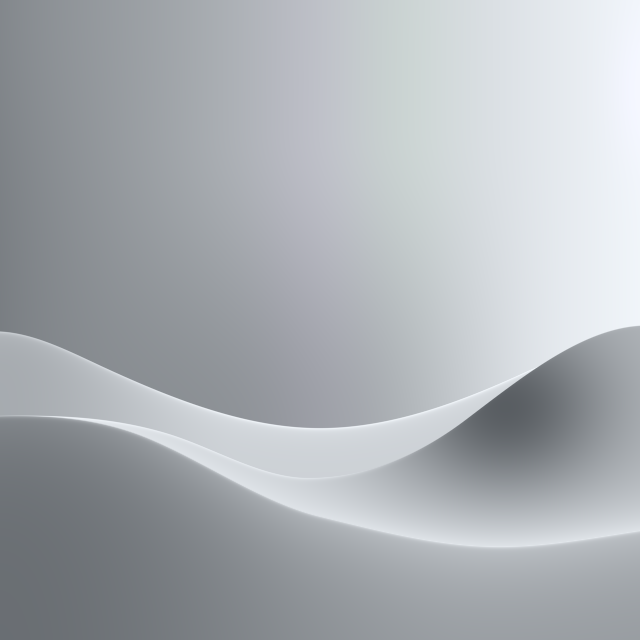
This background is drawn by a WebGL 1 fragment shader. Its source:

```glsl
precision highp float;

uniform vec2 u_resolution;

// Cubic through two knots; each knot holds x, height and slope
float segment(float x, vec3 a, vec3 b) {
  float w = b.x - a.x;
  float t = clamp((x - a.x) / w, 0.0, 1.0);
  float s = t * t * (3.0 - 2.0 * t);
  float u = 1.0 - t;
  return mix(a.y, b.y, s) + w * t * u * (u * a.z - t * b.z);
}

// Smooth ridge line over five knots
float ridge(float x, vec3 a, vec3 b, vec3 c, vec3 d, vec3 e) {
  if (x < b.x) return segment(x, a, b);
  if (x < c.x) return segment(x, b, c);
  if (x < d.x) return segment(x, c, d);
  return segment(x, d, e);
}

// Soft elliptical spot
float spot(vec2 p, vec2 center, vec2 radius) {
  vec2 q = (p - center) / radius;
  return exp(-dot(q, q));
}

// Thin light along a ridge
float rim(float depth) {
  return exp(-abs(depth) / 0.0025);
}

vec3 coolGray(float level) {
  return level + vec3(-0.018, 0.0, 0.018);
}

vec3 sky(vec2 p) {
  float level = 0.49 + 0.6 * p.x - 0.13 * p.x * p.x;
  float shade = smoothstep(0.0, 0.45, p.x) * (1.0 - smoothstep(0.55, 0.9, p.x));
  level -= 0.13 * shade * (1.0 - smoothstep(0.32, 0.8, p.y));
  level += 0.04 * spot(p, vec2(0.0, 1.0), vec2(0.2, 0.3));
  vec3 color = coolGray(level);
  // Faint violet and green casts
  color += vec3(0.01, -0.005, 0.015) * spot(p, vec2(0.5, 0.7), vec2(0.1, 0.5));
  color += vec3(-0.005, 0.015, -0.012) * spot(p, vec2(0.62, 0.85), vec2(0.1, 0.35));
  color += vec3(0.02, 0.01, 0.03) * spot(p, vec2(1.0, 0.86), vec2(0.05, 0.12));
  return color;
}

void main() {
  vec2 p = gl_FragCoord.xy / u_resolution;
  float soft = 0.8 / u_resolution.y;

  float backRidge = ridge(p.x, vec3(0.0, 0.482, -0.05), vec3(0.169, 0.423, -0.457),
    vec3(0.5, 0.331, 0.0), vec3(0.82, 0.418, 0.46), vec3(1.0, 0.46, 0.1));
  float hillRidge = ridge(p.x, vec3(0.0, 0.35, 0.02), vec3(0.26, 0.323, -0.3),
    vec3(0.482, 0.253, 0.0), vec3(0.729, 0.345, 0.76), vec3(1.0, 0.491, 0.06));
  float frontRidge = ridge(p.x, vec3(0.0, 0.35, 0.02), vec3(0.234, 0.314, -0.42),
    vec3(0.5, 0.193, -0.24), vec3(0.781, 0.146, 0.0), vec3(1.0, 0.171, 0.15));

  vec3 color = sky(p);

  // Pale back wave
  float depth = backRidge - p.y;
  float level = mix(0.67, 0.82, smoothstep(0.0, 0.38, p.x));
  level += 0.05 * exp(-max(depth, 0.0) / 0.02);
  level += 0.13 * rim(depth);
  color = mix(color, coolGray(level), smoothstep(-soft, soft, depth));

  // Hill with a dark hollow and a glow at its foot
  depth = hillRidge - p.y;
  level = mix(0.8, 0.72, smoothstep(0.4, 0.65, p.x));
  level -= 0.36 * spot(p, vec2(0.79, 0.36), vec2(0.16, 0.14));
  level = mix(level, 0.89, exp(-max(p.y - frontRidge, 0.0) / 0.05));
  level += rim(depth) * mix(0.1, 0.04, smoothstep(0.55, 0.75, p.x));
  color = mix(color, coolGray(level), smoothstep(-soft, soft, depth));

  // Front wave, fading down from its lit edge
  depth = frontRidge - p.y;
  level = mix(0.43, 0.6, smoothstep(0.0, 0.75, p.x));
  level += mix(0.1, 0.15, smoothstep(0.0, 0.3, p.x)) * exp(-max(depth, 0.0) / 0.08);
  level += 0.17 * rim(depth);
  color = mix(color, coolGray(level), smoothstep(-soft, soft, depth));

  gl_FragColor = vec4(clamp(color, 0.0, 1.0), 1.0);
}
```
